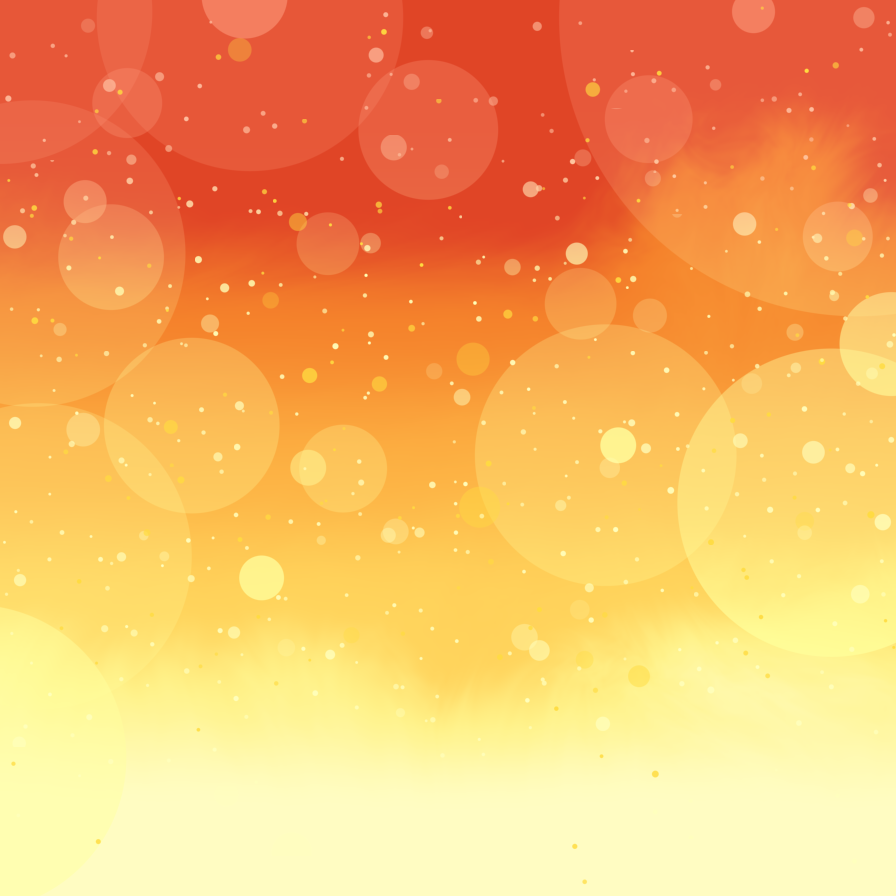
A WebGL 2 fragment shader for this background:

```glsl
#version 300 es
precision highp float;
// Warm bokeh background: a cream-to-red vertical ramp whose bands are ruffled
// by layered sines, overlaid with translucent discs and hashed sparkle grids.

uniform vec2 u_resolution;
out vec4 fragColor;

// Large and medium discs: centre x, centre y, radius, opacity
const vec4 LARGE[12] = vec4[12](
  vec4(0.279, 0.980, 0.171, 0.20), vec4(0.000, 0.987, 0.170, 0.20),
  vec4(0.036, 0.717, 0.171, 0.20), vec4(0.043, 0.379, 0.171, 0.22),
  vec4(-0.03, 0.154, 0.171, 0.48), vec4(0.957, 0.980, 0.333, 0.22),
  vec4(0.928, 0.439, 0.172, 0.42), vec4(0.676, 0.492, 0.146, 0.26),
  vec4(0.214, 0.525, 0.098, 0.26), vec4(0.478, 0.855, 0.078, 0.28),
  vec4(0.124, 0.713, 0.059, 0.30), vec4(0.995, 0.616, 0.058, 0.60));
const vec4 MEDIUM[12] = vec4[12](
  vec4(0.273, 1.005, 0.048, 0.55), vec4(0.142, 0.885, 0.039, 0.28),
  vec4(0.724, 0.867, 0.049, 0.28), vec4(0.935, 0.736, 0.039, 0.35),
  vec4(0.383, 0.477, 0.049, 0.26), vec4(0.366, 0.728, 0.035, 0.25),
  vec4(0.648, 0.661, 0.040, 0.24), vec4(0.095, 0.775, 0.024, 0.45),
  vec4(0.841, 0.987, 0.024, 0.55), vec4(0.292, 0.355, 0.025, 0.75),
  vec4(0.690, 0.503, 0.020, 0.80), vec4(0.344, 0.478, 0.020, 0.45));

vec3 hash3(vec2 cell) {
  vec3 q = fract(cell.xyx * vec3(0.1031, 0.1030, 0.0973));
  q += dot(q, q.yxz + 33.33);
  return fract((q.xxy + q.yzz) * q.zyx);
}

// Turbulence from rotated sines, each octave warping the next
float clouds(vec2 p) {
  float sum = 0.0, amp = 0.5;
  for (int i = 0; i < 7; i++) {
    p = mat2(1.5, 1.1, -1.1, 1.5) * p + 0.7 * sin(1.3 * p.yx + float(i));
    sum += amp * sin(p.x) * sin(p.y + 1.0);
    amp *= 0.66;
  }
  return sum;
}

float disc(vec2 p, vec2 centre, float radius) {
  float edge = 0.8 / u_resolution.y;
  return 1.0 - smoothstep(-edge, edge, length(p - centre) - radius);
}

// Overlay colour: lemon below, salmon above
vec3 tint(float y) {
  return mix(vec3(1.0, 1.0, 0.62), vec3(1.0, 0.62, 0.50), smoothstep(0.58, 0.88, y));
}

vec3 skyRamp(float h) {
  vec3 c = mix(vec3(1.0, 0.99, 0.76), vec3(1.0, 0.95, 0.54), smoothstep(0.10, 0.24, h));
  c = mix(c, vec3(1.0, 0.83, 0.36), smoothstep(0.21, 0.33, h));
  c = mix(c, vec3(0.99, 0.69, 0.26), smoothstep(0.32, 0.50, h));
  c = mix(c, vec3(0.96, 0.51, 0.17), smoothstep(0.47, 0.66, h));
  return mix(c, vec3(0.88, 0.27, 0.15), smoothstep(0.64, 0.80, h));
}

// One jittered dot per grid cell; keep is the fraction of cells filled
vec3 scatter(vec3 c, vec2 p, float cells, vec2 radii, vec2 opacity, float keep) {
  vec2 id = floor(p * cells);
  vec3 place = hash3(id + cells * 3.7);
  vec3 look = hash3(id + cells * 9.1 + 57.0);
  float radius = mix(radii.x, radii.y, look.x * look.x);
  vec2 room = vec2(0.5 - radius * cells);
  vec2 centre = (id + 0.5 + (2.0 * place.xy - 1.0) * room) / cells;
  vec3 paint = mix(tint(p.y) + vec3(0.0, 0.12, 0.12), vec3(1.0, 0.86, 0.25), step(0.78, look.y));
  float alpha = disc(p, centre, radius) * mix(opacity.x, opacity.y, look.z) * step(place.z, keep);
  return mix(c, min(paint, 1.0), alpha);
}

void main() {
  vec2 p = gl_FragCoord.xy / u_resolution.y;

  // Ramp height: ruffled most at the red and cream borders, lower on the right
  float redBand = exp(-pow((p.y - 0.80) / 0.11, 2.0));
  float creamBand = exp(-pow((p.y - 0.25) / 0.08, 2.0));
  float ruffle = 0.012 + 0.08 * redBand * (0.4 + smoothstep(0.5, 0.8, p.x)) + 0.05 * creamBand;
  float h = p.y + ruffle * clouds(p * 3.2 + vec2(1.7, 0.4));
  h -= 0.10 * smoothstep(0.58, 0.80, p.x) * smoothstep(0.55, 0.75, p.y);
  h -= 0.04 * smoothstep(0.60, 0.85, p.x) * creamBand;
  h += 0.025 * exp(-pow((p.x - 0.36) / 0.15, 2.0)) * redBand;
  h += 0.03 * exp(-pow((p.x - 0.55) / 0.12, 2.0)) * creamBand;
  vec3 color = skyRamp(h);

  // Translucent discs, with a light patch inside the right-hand one
  for (int i = 0; i < 12; i++) {
    vec4 d = LARGE[i];
    color = mix(color, tint(p.y), d.w * disc(p, d.xy, d.z));
  }
  float glow = 1.0 - smoothstep(0.30, 0.41, p.y + 0.04 * clouds(p * 4.0));
  color = mix(color, vec3(1.0, 1.0, 0.60), 0.6 * glow * disc(p, LARGE[6].xy, LARGE[6].z));
  for (int i = 0; i < 12; i++) {
    vec4 d = MEDIUM[i];
    color = mix(color, tint(p.y), d.w * disc(p, d.xy, d.z));
  }

  // Small bokeh and sparkles, sparse near the top and bottom
  float density = smoothstep(0.02, 0.32, p.y) * (1.0 - 0.6 * smoothstep(0.75, 0.98, p.y));
  color = scatter(color, p, 8.0, vec2(0.009, 0.024), vec2(0.15, 0.45), 0.40 * density);
  color = scatter(color, p, 13.0, vec2(0.005, 0.014), vec2(0.25, 0.80), 0.45 * density);
  color = scatter(color, p, 23.0, vec2(0.002, 0.004), vec2(0.60, 0.95), 0.50 * density);
  color = scatter(color, p, 31.0, vec2(0.0015, 0.003), vec2(0.60, 1.00), 0.30 * density + 0.04);
  fragColor = vec4(color, 1.0);
}
```
